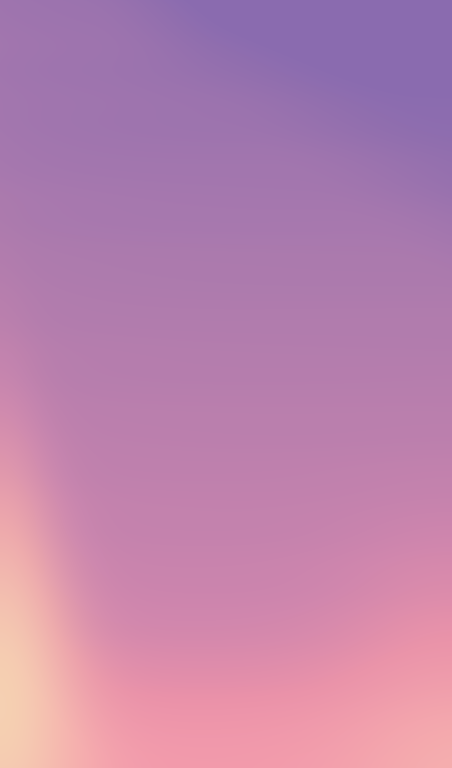
Write a WebGL 1 fragment shader that draws this background.

```glsl
precision highp float;
// Soft dusk gradient: violet sky warming to pink, with a cream glow at lower left.

uniform vec2 u_resolution;

// Colour ramp, from cool to warm
const vec3 VIOLET = vec3(0.54, 0.42, 0.685);
const vec3 MAUVE  = vec3(0.675, 0.48, 0.68);
const vec3 ROSE   = vec3(0.80, 0.52, 0.68);
const vec3 PINK   = vec3(0.915, 0.568, 0.662);
const vec3 SALMON = vec3(0.96, 0.615, 0.675);
const vec3 CREAM  = vec3(0.96, 0.85, 0.70);

// Vertical warmth, in ramp steps
const float TOP_HEAT = 0.2;
const float HEAT_FALL = 2.22;
const float HORIZON_HEAT = 1.3;
const float HORIZON_HEIGHT = 0.13;

// Left plume: a warm halo around a cream core
const float PLUME_WIDTH = 0.18;
const float HALO_Y = 0.19;
const float HALO_HEIGHT = 0.27;
const float HALO_HEAT = 1.4;
const float CORE_Y = 0.08;
const float CORE_HEIGHT = 0.24;
const float CORE_MIX = 0.85;
const float EDGE_HEAT = 0.15;

// Right glow: coral bank and a peach corner
const vec2 CORAL_CENTER = vec2(1.0, 0.16);
const vec2 CORAL_SIZE = vec2(0.25, 0.16);
const float CORAL_HEAT = 0.68;
const vec2 PEACH_CENTER = vec2(1.05, -0.02);
const vec2 PEACH_SIZE = vec2(0.28, 0.13);
const float PEACH_MIX = 0.3;

// Upper corners
const float SHADE_START = 0.33;
const float SHADE_SLOPE = 0.45;
const float SHADE_COOL = 0.46;
const float HAZE_HEAT = 0.25;

// Faint drifting bands
const float RIPPLE_HEAT = 0.01;

float bell(float d) {
  return exp(-d * d);
}

vec3 duskRamp(float heat) {
  vec3 color = mix(VIOLET, MAUVE, clamp(heat, 0.0, 1.0));
  color = mix(color, ROSE, clamp(heat - 1.0, 0.0, 1.0));
  color = mix(color, PINK, clamp(heat - 2.0, 0.0, 1.0));
  return mix(color, SALMON, clamp(heat - 3.0, 0.0, 1.0));
}

void main() {
  vec2 uv = gl_FragCoord.xy / u_resolution;

  // Sky and horizon
  float heat = TOP_HEAT + HEAT_FALL * (1.0 - uv.y);
  heat += HORIZON_HEAT * bell(uv.y / HORIZON_HEIGHT);
  heat += RIPPLE_HEAT * (sin(uv.y * 95.0 + 2.0 * uv.x) + sin(uv.y * 61.0 - 3.0 * uv.x));

  // Plume, narrowing as it rises along the left edge
  float plume = bell(uv.x / (PLUME_WIDTH * max(1.0 - uv.y, 0.3)));
  heat += HALO_HEAT * plume * bell((uv.y - HALO_Y) / HALO_HEIGHT);
  heat += EDGE_HEAT * exp(-6.0 * uv.x);

  // Coral bank at lower right
  heat += CORAL_HEAT * bell(length((uv - CORAL_CENTER) / CORAL_SIZE));

  // Diagonal violet shade and the paler haze beside it
  float shade = (uv.x - SHADE_START) * SHADE_SLOPE - (1.0 - uv.y);
  heat -= SHADE_COOL * smoothstep(-0.09, 0.14, shade);
  heat += HAZE_HEAT * (1.0 - smoothstep(0.2, 0.5, uv.x)) * smoothstep(0.8, 1.0, uv.y);

  // Cream light over the ramp
  float core = CORE_MIX * plume * bell((uv.y - CORE_Y) / CORE_HEIGHT);
  float peach = PEACH_MIX * bell(length((uv - PEACH_CENTER) / PEACH_SIZE));
  vec3 color = mix(duskRamp(heat), CREAM, core + peach);

  gl_FragColor = vec4(color, 1.0);
}
```
